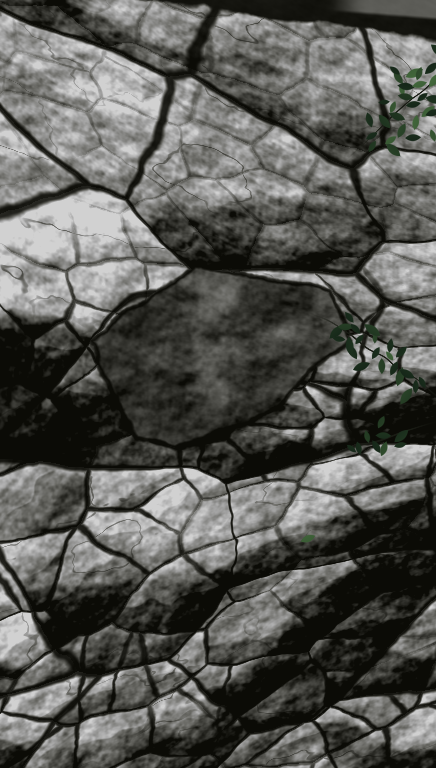
Write a WebGL 2 fragment shader that draws this texture.

```glsl
#version 300 es
precision highp float;
// Fractured grey cliff: two scales of Voronoi blocks, each split into a lit top
// and a shaded underside, with cracks, fine relief, one broad dark slab, a dark
// overhang and sprigs of leaves at the right. All lengths are in canvas heights.
uniform vec2 u_resolution;
out vec4 fragColor;

const float BIG_SCALE = 5.0, SMALL_SCALE = 12.5;
const float BIG_CRACK = 0.0055, SMALL_CRACK = 0.0032;
const float BIG_CONTRAST = 0.32, SMALL_CONTRAST = 0.22;
const float RELIEF = 1.5, GRAIN = 0.13;
const vec2 BLOCK_STRETCH = vec2(0.8, 1.15);
const vec2 LIGHT = vec2(-0.45, 0.89);
const float LEAF_SPACING = 0.017, LEAF_LENGTH = 0.0115;
const vec3 LEAF_DARK = vec3(0.09, 0.16, 0.10), LEAF_LIGHT = vec3(0.27, 0.42, 0.24);
const vec3 TWIG = vec3(0.10, 0.11, 0.08);
// Broad tone areas: centre, radius, brightness shift
const vec4 AREAS[7] = vec4[7](
  vec4(0.06, 0.74, 0.17, 0.20), vec4(0.05, 0.41, 0.09, -0.22), vec4(0.33, 0.90, 0.07, -0.13),
  vec4(0.22, 0.70, 0.06, -0.16), vec4(0.54, 0.35, 0.09, -0.20), vec4(0.08, 1.01, 0.05, -0.40),
  vec4(0.22, 0.35, 0.07, 0.13));
const vec2 SLAB[7] = vec2[7](vec2(0.117, 0.557), vec2(0.254, 0.655), vec2(0.43, 0.622),
  vec2(0.456, 0.557), vec2(0.345, 0.46), vec2(0.228, 0.418), vec2(0.176, 0.427));
// Sprigs: centre and radii, then slope
const vec4 SPRIGS[3] = vec4[3](vec4(0.535, 0.87, 0.08, 0.065),
  vec4(0.495, 0.535, 0.09, 0.036), vec4(0.505, 0.43, 0.06, 0.026));
const float SLOPES[3] = float[3](0.9, -0.65, 0.35);

float hash(vec2 p) {
  vec3 a = fract(p.xyx * vec3(0.1031, 0.1030, 0.0973));
  a += dot(a, a.yzx + 33.33);
  return fract((a.x + a.y) * a.z);
}
vec2 hash2(vec2 p) { return vec2(hash(p + 3.7), hash(p + 61.3)); }

float noise(vec2 p) {
  vec2 c = floor(p), f = p - c;
  f = f * f * (3.0 - 2.0 * f);
  return mix(mix(hash(c), hash(c + vec2(1, 0)), f.x),
             mix(hash(c + vec2(0, 1)), hash(c + 1.0), f.x), f.y);
}
float fbm(vec2 p) {
  float sum = 0.0, amp = 0.5;
  for (int i = 0; i < 5; i++) {
    sum += amp * noise(p);
    p = mat2(1.6, 1.2, -1.2, 1.6) * p + 7.3;
    amp *= 0.5;
  }
  return sum;
}

// x: tone of the block faces, y: crack darkness
vec2 blockLayer(vec2 p, float scale, float crackWidth) {
  vec2 g = p * scale * BLOCK_STRETCH;
  g += 0.22 * (vec2(fbm(g * 1.7), fbm(g * 1.7 + 19.0)) - 0.5);
  vec2 cell = floor(g), f = g - cell, nearest = vec2(0.0), id = cell;
  float best = 9.0, edge = 9.0;
  for (int j = -1; j <= 1; j++) for (int i = -1; i <= 1; i++) {
    vec2 o = vec2(i, j), r = o + hash2(cell + o) - f;
    if (dot(r, r) < best) { best = dot(r, r); nearest = r; id = cell + o; }
  }
  for (int j = -2; j <= 2; j++) for (int i = -2; i <= 2; i++) {
    vec2 o = vec2(i, j), r = o + hash2(cell + o) - f, gap = r - nearest;
    if (dot(gap, gap) > 1e-4) edge = min(edge, dot(0.5 * (nearest + r), normalize(gap)));
  }
  vec2 q = -nearest, rnd = hash2(id + 11.0);
  vec2 up = normalize(vec2((rnd.x - 0.5) * 1.8 - 0.25, 1.0));
  float ridge = dot(q, up) + 0.4 * (rnd.y - 0.35) + 0.16 * (noise(g * 5.0) - 0.5);
  float tone = mix(-0.55, 0.3, smoothstep(-0.03, 0.03, ridge));
  tone += 0.55 * (hash(id + 29.0) - 0.5) + 0.25 * ridge;
  tone += 0.45 * exp(-edge * 14.0) * smoothstep(0.0, 0.3, q.y);
  tone -= 0.6 * exp(-edge * 7.0) * smoothstep(0.0, 0.3, -q.y);
  float width = crackWidth * (0.15 + 1.5 * noise(g * 2.3 + 5.0));
  return vec2(tone, 1.0 - smoothstep(0.3 * width, width + 0.001, edge / scale));
}

float slabDistance(vec2 p) {
  float d = -1.0;
  for (int i = 0; i < 7; i++) {
    vec2 e = normalize(SLAB[(i + 1) % 7] - SLAB[i]);
    d = max(d, dot(p - SLAB[i], vec2(-e.y, e.x)));
  }
  return d;
}

// x: leaf density, y: twig cover
vec2 foliage(vec2 p) {
  vec2 cover = vec2(0.0);
  for (int i = 0; i < 3; i++) {
    vec2 d = p - SPRIGS[i].xy;
    d.y -= SLOPES[i] * d.x + 0.01 * (noise(p * 30.0) - 0.5);
    float inside = 1.0 - smoothstep(0.4, 1.1, length(d / SPRIGS[i].zw));
    cover = max(cover, vec2(inside, inside * (1.0 - smoothstep(0.0004, 0.0018, abs(d.y)))));
  }
  return cover;
}

vec3 addLeaves(vec3 col, vec2 p) {
  col = mix(col, TWIG, foliage(p).y);
  vec2 cell = floor(p / LEAF_SPACING);
  for (int j = -1; j <= 1; j++) for (int i = -1; i <= 1; i++) {
    vec2 id = cell + vec2(i, j), centre = (id + hash2(id)) * LEAF_SPACING;
    if (foliage(centre).x < hash(id + 5.0)) continue;
    float angle = 6.2832 * hash(id + 17.0), size = LEAF_LENGTH * (0.6 + 0.5 * hash(id + 41.0));
    vec2 d = mat2(cos(angle), -sin(angle), sin(angle), cos(angle)) * (p - centre);
    float rim = abs(d.y) - 0.42 * size * (1.0 - d.x * d.x / (size * size));
    vec3 leaf = mix(LEAF_DARK, LEAF_LIGHT, pow(hash(id + 53.0), 2.0) + 10.0 * d.y);
    col = mix(col, leaf, 1.0 - smoothstep(-0.0008, 0.0012, rim));
  }
  return col;
}

void main() {
  vec2 p = gl_FragCoord.xy / u_resolution.y;
  float upper = smoothstep(0.55, 0.75, p.y), rough = fbm(p * 25.0) - 0.5;

  // Broad light and dark areas
  float tone = mix(0.43, 0.53, upper);
  for (int i = 0; i < 7; i++) {
    vec2 d = (p - AREAS[i].xy) / AREAS[i].z;
    tone += AREAS[i].w * exp(-dot(d, d));
  }

  // Blocks, whose beds fall to the right above and rise below
  vec2 bed = p + vec2(0.0, mix(-0.3, 0.3, smoothstep(0.1, 0.9, p.y)) * (p.x - 0.28));
  vec2 big = blockLayer(bed, BIG_SCALE, BIG_CRACK);
  vec2 small = blockLayer(bed + 4.3, SMALL_SCALE, SMALL_CRACK);
  float broken = mix(1.0, 0.35, upper) * smoothstep(0.25, 0.6, fbm(p * 6.0 + 2.0) + 0.1);
  tone += BIG_CONTRAST * mix(1.0, 0.6, upper) * big.x + SMALL_CONTRAST * broken * small.x;
  float crack = max(big.y, small.y * broken);
  float hair = abs(fbm(bed * vec2(7.0, 13.0)) - 0.48);
  crack = max(crack, 0.6 * (1.0 - smoothstep(0.002, 0.011, hair)) * noise(p * 14.0));

  // Dark slab with a shadowed gap around it
  float d = slabDistance(p) + 0.016 * rough;
  float inside = 1.0 - smoothstep(-0.0015, 0.0015, d);
  float patches = smoothstep(0.52, 0.75, fbm(p * vec2(11.0, 16.0) + 8.0));
  tone = mix(tone - 0.25 * exp(-max(d, 0.0) / 0.012), 0.175 + 0.2 * patches, inside);
  crack = max(crack * (1.0 - inside), 0.9 * (1.0 - smoothstep(0.001, 0.005, abs(d))));

  // Fine relief, lit from above, and grain
  vec2 s = bed * vec2(20.0, 27.0);
  float relief = fbm(s) - fbm(s + LIGHT * 0.15);
  float grain = noise(p * 230.0) + noise(p * 110.0 + 9.0) - 1.0;
  tone += (RELIEF * relief + GRAIN * grain + 0.18 * rough) * mix(1.0, 0.5, inside);
  tone *= 1.0 - 0.85 * crack;

  // Overhang along the top
  float roof = smoothstep(-0.003, 0.003, p.y - 1.029 + 0.149 * p.x + 0.02 * rough);
  float ledge = smoothstep(0.978, 0.984, p.y + 0.08 * (p.x - 0.5)) * smoothstep(0.42, 0.48, p.x);
  tone = mix(tone, 0.07 + 0.28 * ledge + 0.15 * relief, roof);

  tone = clamp(tone, 0.045, 0.82);
  vec3 col = vec3(tone, tone, tone - 0.02 * (1.0 - smoothstep(0.35, 0.7, tone)));
  fragColor = vec4(addLeaves(col, p), 1.0);
}
```
